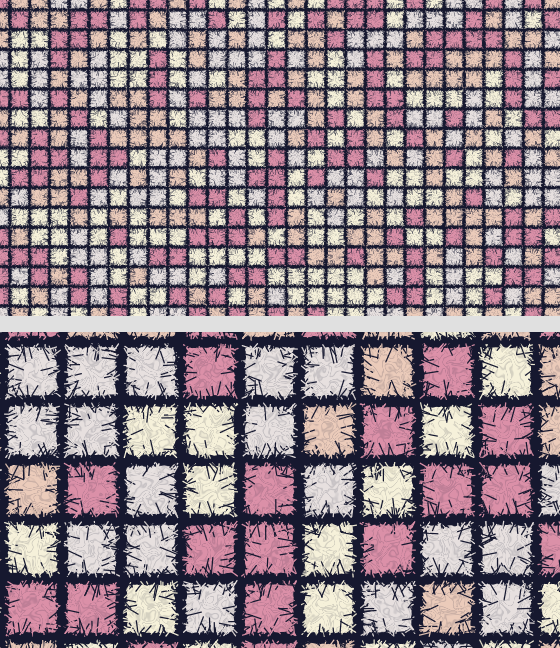
Top, the full canvas; bottom, a detail of the centre.
Reproduce this pattern procedurally as a Shadertoy shader.

```glsl
// A grid of square woolly tiles in four pale tones on a dark navy ground.
// Each tile is a wobbly rounded box; a loop adds dark hairs reaching in from
// its sides and pale hairs reaching out, over a faint scribble of noise.

#define ROWS 16.0          // tiles per canvas height
#define TILE_HALF 0.405    // half size of a tile, in grid cells
#define WOBBLE 0.022       // uneven tile outline
#define HAIRS 112          // hairs per tile, shared by four sides
#define HAIR_HALF 0.0105   // half width of a hair
#define DARK_REACH 0.27    // longest inward reach of the dark hairs
#define SCRIBBLE 0.15      // strength of the scribble shading
#define INK vec3(0.085, 0.095, 0.185)
#define PINK vec3(0.86, 0.565, 0.66)
#define PEACH vec3(0.92, 0.795, 0.73)
#define CREAM vec3(0.965, 0.945, 0.855)
#define PEARL vec3(0.905, 0.88, 0.875)

// Three random values in 0..1 from three integers
vec3 hash3(ivec3 key) {
    uvec3 v = uvec3(key) * 1664525u + 1013904223u;
    v.x += v.y * v.z; v.y += v.z * v.x; v.z += v.x * v.y;
    v ^= v >> 16u;
    v.x += v.y * v.z; v.y += v.z * v.x; v.z += v.x * v.y;
    return vec3(v >> 8u) / 16777216.0;
}

float cornerSlope(ivec2 corner, vec2 offset) {
    float angle = 6.2832 * hash3(ivec3(corner, 7)).x;
    return dot(vec2(cos(angle), sin(angle)), offset);
}

float gradientNoise(vec2 p) {
    ivec2 i = ivec2(floor(p));
    vec2 f = fract(p);
    vec2 u = f * f * f * (f * (f * 6.0 - 15.0) + 10.0);
    float low = mix(cornerSlope(i, f),
                    cornerSlope(i + ivec2(1, 0), f - vec2(1, 0)), u.x);
    float high = mix(cornerSlope(i + ivec2(0, 1), f - vec2(0, 1)),
                     cornerSlope(i + ivec2(1, 1), f - vec2(1, 1)), u.x);
    return mix(low, high, u.y);
}

float boxDistance(vec2 p, float halfSize, float radius) {
    vec2 d = abs(p) - halfSize + radius;
    return length(max(d, 0.0)) + min(max(d.x, d.y), 0.0) - radius;
}

float segmentDistance(vec2 p, vec2 a, vec2 b) {
    vec2 ab = b - a;
    return length(p - a - ab * clamp(dot(p - a, ab) / dot(ab, ab), 0.0, 1.0));
}

// Area of a thin stroke inside one pixel, so fine hairs fade evenly
float strokeCover(float d, float halfWidth, float px) {
    return clamp((halfWidth + d) / px + 0.5, 0.0, 1.0)
         + clamp((halfWidth - d) / px + 0.5, 0.0, 1.0) - 1.0;
}

vec3 tileColour(ivec2 cell) {
    float pick = hash3(ivec3(cell, 31)).x;
    return pick < 0.25 ? PINK : pick < 0.50 ? PEACH : pick < 0.78 ? CREAM : PEARL;
}

void mainImage(out vec4 fragColor, in vec2 fragCoord) {
    float px = ROWS / iResolution.y;
    vec2 grid = fragCoord * px + 0.5;
    ivec2 cell = ivec2(floor(grid));
    vec2 p = fract(grid) - 0.5;
    vec3 wool = tileColour(cell);

    // Tile body with an uneven outline
    float ragged = gradientNoise(grid * 5.0 + 9.0)
                 + gradientNoise(grid * 13.0 + 40.0);
    float body = boxDistance(p, TILE_HALF, 0.05) + WOBBLE * ragged;
    float bodyCover = clamp(0.5 - body / px, 0.0, 1.0);

    // Scribble: dark threads along the zero lines of warped noise
    vec2 warp = vec2(gradientNoise(grid * 4.0 + 70.0),
                     gradientNoise(grid * 4.0 + 110.0));
    float thread = 1.0 - smoothstep(0.0, 0.2,
                   abs(gradientNoise(grid * 8.0 + 3.0 * warp + 20.0)));
    vec3 colour = mix(INK, mix(wool, INK, SCRIBBLE * thread), bodyCover);

    // Hairs: four sides in turn, alternating dark and pale rounds
    vec2 q = p;
    for (int i = 0; i < HAIRS; i++) {
        q = vec2(-q.y, q.x);
        vec3 r = hash3(ivec3(cell, 100 + i));
        bool dark = ((i / 4) & 1) == 0;
        float rootX = (r.x - 0.5) * 0.82;
        float tipX = clamp(rootX + (r.y - 0.5) * 0.3, -0.45, 0.45);
        vec2 root = vec2(rootX, dark ? 0.46 : 0.30);
        vec2 tip = vec2(tipX, dark ? 0.41 - DARK_REACH * r.z * r.z
                                   : 0.38 + 0.09 * r.z);
        float cover = strokeCover(segmentDistance(q, root, tip), HAIR_HALF, px);
        vec3 hair = dark ? INK : wool * (0.9 + 0.12 * r.y);
        colour = mix(colour, hair, cover);
    }
    fragColor = vec4(colour, 1.0);
}
```
